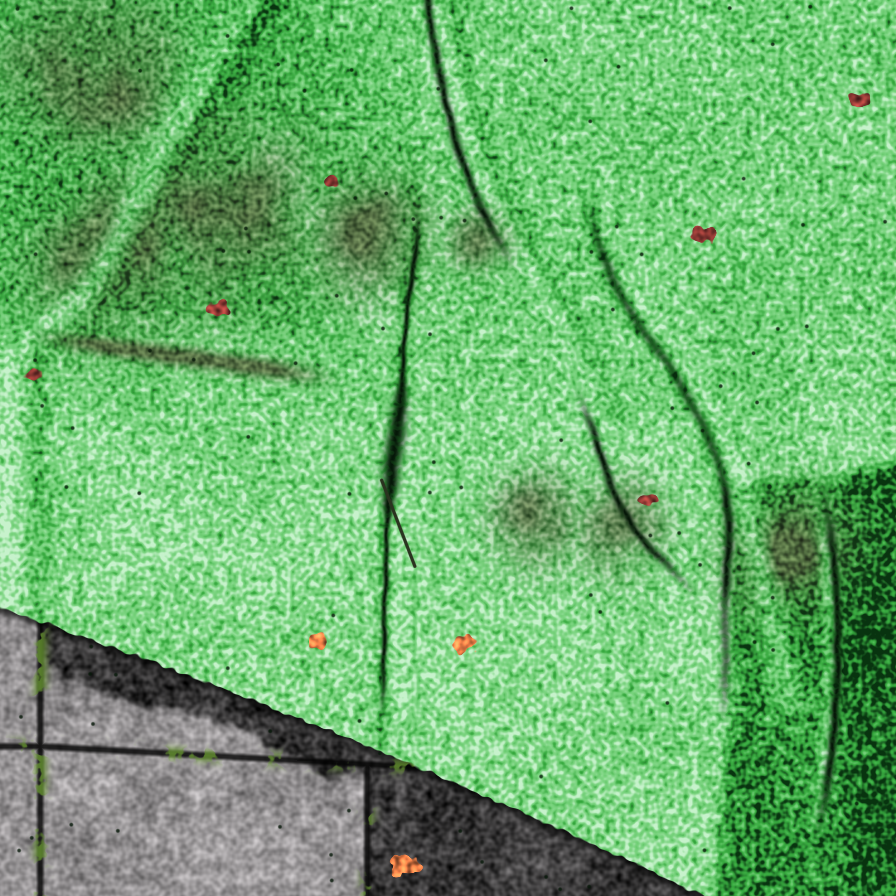
Give the GLSL for this texture, as a Shadertoy shader.

```glsl
// Rumpled artificial turf over worn paving slabs. Folds are smooth curves x(y)
// with signed distances; gradient noise makes the pile and stone.

const vec3 DEEP = vec3(.03, .2, .06), GREEN = vec3(.22, .67, .25);
const vec3 LIGHT = vec3(.46, .82, .48), TIP = vec3(.78, .95, .8);
const vec3 DIRT = vec3(.33, .4, .25), CREASE = vec3(.02, .09, .03);
const float PILE_SCALE = 185., PILE_CONTRAST = .62;
// Fold positions, evenly spaced from top to bottom
const float LEFT[8] = float[](.28, .245, .211, .178, .15, .122, .085, .0);
const float LONG[8] = float[](.475, .493, .518, .567, .627, .664, .695, .795);
const float MID[8] = float[](.458, .469, .453, .448, .434, .43, .428, .427);
const float EDGE[8] = float[](.651, .683, .768, .817, .809, .81, .799, .79);
// Dirt: centre, radius
const vec3 STAINS[8] = vec3[](vec3(.1, .92, .08), vec3(.25, .77, .09),
  vec3(.13, .72, .08), vec3(.41, .74, .06), vec3(.535, .73, .03),
  vec3(.6, .42, .045), vec3(.69, .41, .045), vec3(.88, .38, .06));
// Leaves: position, size (negative for red)
const vec3 LEAVES[9] = vec3[](vec3(.784, .738, -.013), vec3(.244, .656, -.012),
  vec3(.037, .582, -.009), vec3(.371, .798, -.009), vec3(.518, .281, .013),
  vec3(.355, .285, .011), vec3(.452, .034, .016), vec3(.723, .443, -.009),
  vec3(.959, .888, -.011));

float hash(vec2 p) {
  vec3 q = fract(p.xyx * .1031);
  q += dot(q, q.yzx + 33.33);
  return fract((q.x + q.y) * q.z);
}
float corner(vec2 cell, vec2 d) {
  float a = 6.2832 * hash(cell);
  return dot(vec2(cos(a), sin(a)), d);
}
float noise(vec2 p) {
  vec2 i = floor(p), f = p - i, u = f * f * (3. - 2. * f), e = vec2(1, 0);
  return mix(mix(corner(i, f), corner(i + e, f - e), u.x),
    mix(corner(i + e.yx, f - e.yx), corner(i + 1., f - 1.), u.x), u.y);
}
float fbm(vec2 p) { return noise(p) + .5 * noise(p * 2.1 + 7.) + .25 * noise(p * 4.3); }
float bump(float d, float w) { return exp(-d * d / (w * w)); }
float span(float s, float a, float b) {
  return smoothstep(a - .05, a + .05, s) * smoothstep(b + .05, b - .05, s);
}
// Signed distance (right positive) and progress down a quadratic spline
vec2 fold(vec2 p, float x[8], float top, float drop) {
  float s = (top - p.y) / drop, u = clamp(s, 0., 1.) * 7. + .5;
  int i = min(int(u), 7);
  float f = u - float(i), b = x[i], m = b - x[max(i - 1, 0)], n = x[min(i + 1, 7)] - b;
  float slope = mix(m, n, f) * 7. / drop;
  return vec2((p.x - b + .5 * m - f * (m + .5 * f * (n - m))) / sqrt(1. + slope * slope), s);
}
float segment(vec2 p, vec2 a, vec2 b) {
  vec2 d = b - a;
  return length(p - a - d * clamp(dot(p - a, d) / dot(d, d), 0., 1.));
}

vec3 paving(vec2 p, float below) {
  float cloud = fbm(p * 11.), grain = noise(p * 170.) + noise(p * 75.);
  float row = p.y - .167 + .055 * max(p.x - .045, 0.);
  float damp = step(.045, p.x) * smoothstep(.05, .035, below + .03 * cloud);
  damp = max(damp, smoothstep(.405, .415, p.x + .08 * step(0., row)));
  float tone = mix(.58, .23, damp) + .15 * cloud + .2 * grain;
  float joint = min(abs(p.x - .045), abs(row));
  if (row < 0.) joint = min(joint, abs(p.x - .41));
  tone *= mix(.2, 1., smoothstep(.001, .006, joint)) * mix(.35, 1., smoothstep(0., .012, below));
  float weed = bump(joint, .008) * smoothstep(.08, .25, noise(p * 28.) + .3 * grain);
  return mix(vec3(1, .98, .99) * tone, vec3(.38, .55, .18), .85 * weed);
}

vec3 turf(vec2 p) {
  float cloud = fbm(p * 9.), grain = noise(p * PILE_SCALE) + .6 * noise(p * PILE_SCALE * .45);
  vec2 q = p + .0025 * vec2(noise(p * 45.), noise(p * 45. + 31.));
  vec2 l = fold(q, LEFT, 1., .4), g = fold(q, LONG, 1., .68);
  vec2 m = fold(q, MID, .84, .67), e = fold(q, EDGE, .79, .79);
  float outer = q.x - .928 + .5 * (q.y - .28) * (q.y - .28), onOuter = span(p.y, .1, .42);
  // Broad light
  float dull = smoothstep(.52, .32, p.x) * smoothstep(.56, .64, p.y);
  float shade = smoothstep(0., .015, e.x) * smoothstep(.475, .455, p.y - .25 * max(p.x - .92, 0.));
  float tone = .62 - .2 * dull + .13 * cloud - shade * (.38 + .15 * smoothstep(.93, .96, p.x));
  tone += .09 * smoothstep(.58, .5, p.y) * (1. - shade) + PILE_CONTRAST * grain;
  tone += .2 * bump(segment(p, vec2(.3, .84), vec2(.43, .64)), .025);
  // Ridges and soft shadows
  float ridge = bump(segment(q, vec2(.828, .46), vec2(.88, .22)), .018);
  ridge = max(ridge, onOuter * bump(outer, .01));
  tone += .34 * ridge + .2 * bump(l.x, .016) - .22 * bump(l.x - .025, .012);
  tone += span(g.y, -.2, .7) * (.1 * bump(g.x - .014, .01) - .2 * bump(g.x - .03, .009));
  tone += span(m.y, .05, 1.) * (.1 * bump(m.x - .015, .012) - .3 * bump(m.x, .009));
  tone += span(e.y, 0., .5) * (.1 * bump(e.x - .014, .009) - .3 * bump(e.x, .011));
  // Dirt and the sunken band
  float band = q.y - .62 + .138 * (q.x - .07), onBand = span(p.x, .07, .34), dirt = 0.;
  for (int i = 0; i < 8; i++)
    dirt = max(dirt, bump(length(p - STAINS[i].xy), STAINS[i].z) * (.8 + .8 * cloud));
  dirt *= 1. - .85 * max(bump(l.x, .02), ridge);
  dirt = max(dirt, onBand * bump(band, .011));
  tone += onBand * .15 * bump(band - .028, .015);
  vec3 col = mix(DEEP, GREEN, smoothstep(-.1, .36, tone));
  col = mix(mix(col, LIGHT, smoothstep(.3, .65, tone)), TIP, smoothstep(.6, 1.05, tone));
  col = mix(col, DIRT * (.95 + .8 * grain), min(dirt, .9));
  // Black creases
  float dark = bump(g.x, .0045) * max(span(g.y, -.2, .4), span(g.y, .68, .94));
  dark = max(dark, bump(m.x, .003 + .006 * span(m.y, .42, .6)) * span(m.y, .14, .92));
  dark = max(dark, bump(e.x, .005) * max(span(e.y, .4, .6), .6 * span(e.y, .06, .72)));
  dark = max(dark, onOuter * bump(outer - .007, .005));
  return mix(col, CREASE, dark * clamp(.95 + .5 * grain, 0., 1.));
}

void mainImage(out vec4 fragColor, in vec2 fragCoord) {
  vec2 p = fragCoord / iResolution.xy, cell = floor(p * 34.);
  float px = 1. / iResolution.y, hem = p.y - .322 + p.x * (.34 + .09 * p.x) + .005 * noise(p * 90.);
  vec3 col = mix(paving(p, -hem), turf(p), smoothstep(-px, px, hem));
  // Crumbs, leaves, twig
  float crumb = length(fract(p * 34.) - .2 - .6 * hash(cell + 3.)) / 34. - .002;
  col = mix(col, CREASE, .8 * step(.92, hash(cell)) * smoothstep(px, -px, crumb));
  for (int i = 0; i < 9; i++) {
    vec3 k = LEAVES[i];
    float size = abs(k.z), leaf = length((p - k.xy) * vec2(1, 1.4)) - size * (1. + .8 * noise(p * 110.));
    vec3 tint = k.z < 0. ? vec3(.55, .22, .2) : vec3(.94, .5, .28);
    col = mix(col, tint * (1. + noise(p * 150.)), smoothstep(px, -px, leaf));
  }
  float twig = segment(p, vec2(.426, .464), vec2(.463, .368));
  col = mix(col, DIRT * .5, smoothstep(.001 + 1.5 * px, .001, twig));
  fragColor = vec4(clamp(col, 0., 1.), 1);
}
```
